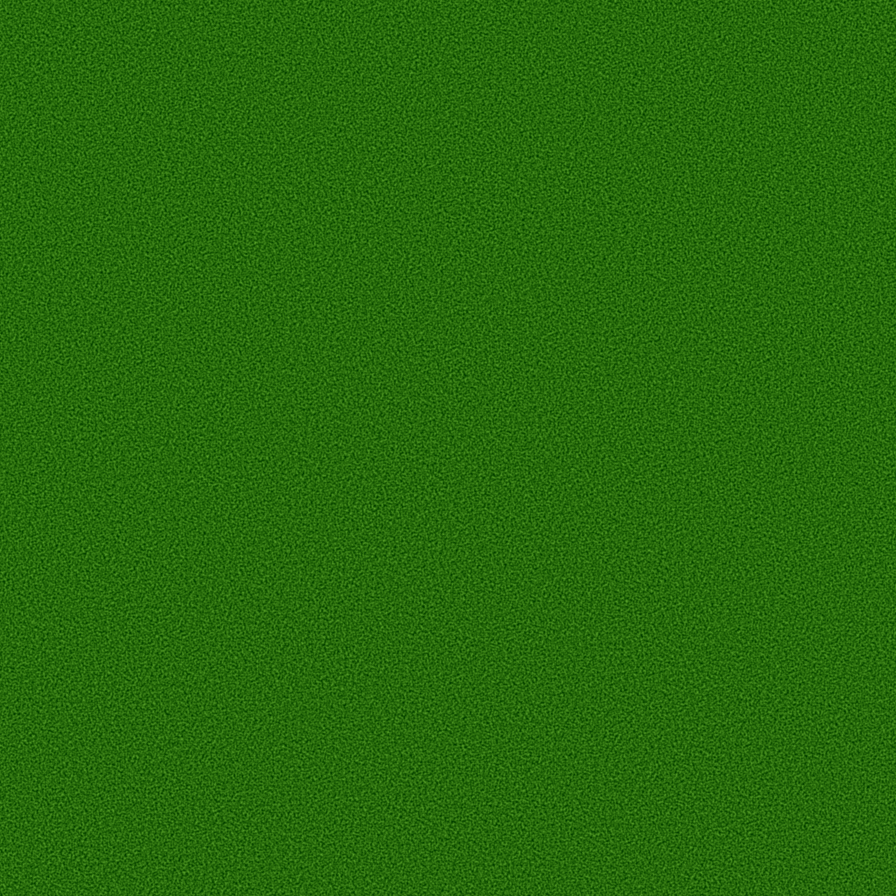
This texture is drawn by a WebGL 1 fragment shader. Its source:

```glsl
precision highp float;

uniform vec2 u_resolution;

const vec3 SHADOW_GREEN = vec3(0.07, 0.32, 0.01);
const vec3 BODY_GREEN = vec3(0.15, 0.41, 0.04);
const vec3 TIP_GREEN = vec3(0.23, 0.50, 0.09);

const float COARSE_CELLS = 340.0;
const float FINE_CELLS = 410.0;
const float GRAIN_CONTRAST = 1.03;
const float MEAN_TONE = 0.525;

float hash(vec2 cell) {
  vec3 p = fract(cell.xyx * vec3(0.1031, 0.1030, 0.0973));
  p += dot(p, p.yzx + 33.33);
  return fract((p.x + p.y) * p.z);
}

vec2 gradientAt(vec2 cell) {
  float angle = 6.28318 * hash(cell);
  return vec2(cos(angle), sin(angle));
}

float gradientNoise(vec2 p) {
  vec2 cell = floor(p);
  vec2 f = p - cell;
  vec2 blend = f * f * f * (f * (f * 6.0 - 15.0) + 10.0);
  vec2 right = vec2(1.0, 0.0);
  vec2 up = vec2(0.0, 1.0);
  float bottom = mix(dot(gradientAt(cell), f),
                     dot(gradientAt(cell + right), f - right), blend.x);
  float top = mix(dot(gradientAt(cell + up), f - up),
                  dot(gradientAt(cell + 1.0), f - 1.0), blend.x);
  return mix(bottom, top, blend.y);
}

vec2 rotate(vec2 p, float angle) {
  float c = cos(angle);
  float s = sin(angle);
  return vec2(c * p.x - s * p.y, s * p.x + c * p.y);
}

// Two turned layers hide each other's lattice
float grain(vec2 p) {
  float coarse = gradientNoise(rotate(p, 0.5) * COARSE_CELLS + 517.3);
  float fine = gradientNoise(rotate(p, 1.1) * FINE_CELLS + 931.7);
  return coarse + fine;
}

// Open-ended ramp, so rare grains pass beyond the end tones
vec3 grassColor(float tone) {
  vec3 dark = mix(SHADOW_GREEN, BODY_GREEN, min(tone, 0.5) * 2.0);
  vec3 lift = (TIP_GREEN - BODY_GREEN) * max(tone - 0.5, 0.0) * 2.0;
  return dark + lift;
}

void main() {
  vec2 uv = gl_FragCoord.xy / u_resolution.y;
  float tone = MEAN_TONE + GRAIN_CONTRAST * grain(uv);
  gl_FragColor = vec4(clamp(grassColor(tone), 0.0, 1.0), 1.0);
}
```
